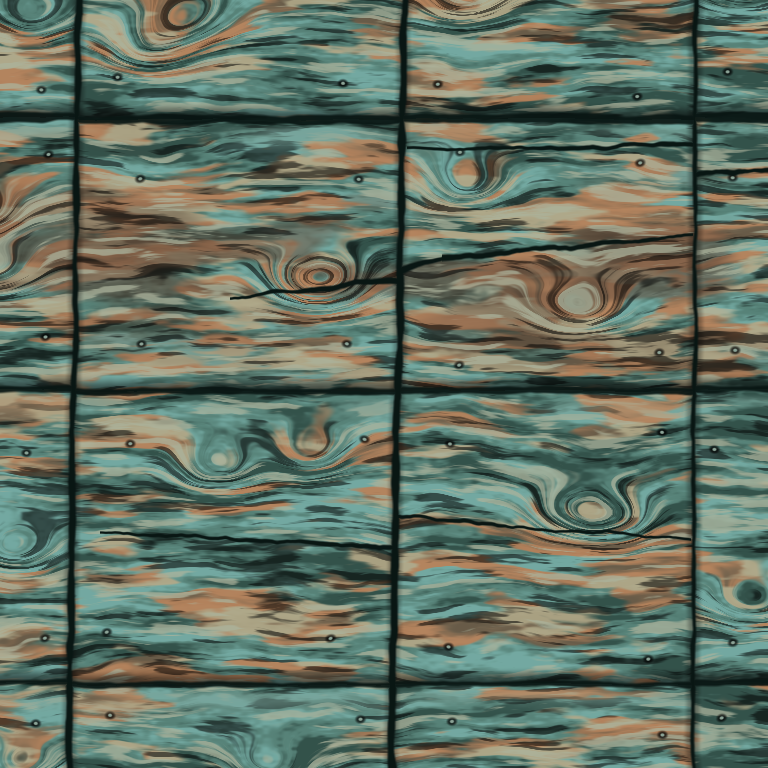
Write a Shadertoy shader that draws this texture.

```glsl
// Weathered teal wooden planks with peeling paint, dark seams, knots and cracks.

float hash(vec2 p) {
    vec3 q = fract(p.xyx * 0.1031);
    q += dot(q, q.yzx + 33.33);
    return fract((q.x + q.y) * q.z);
}

float noise(vec2 p) {
    vec2 i = floor(p), f = fract(p);
    f = f * f * (3.0 - 2.0 * f);
    return mix(mix(hash(i), hash(i + vec2(1, 0)), f.x),
               mix(hash(i + vec2(0, 1)), hash(i + vec2(1, 1)), f.x), f.y);
}

float fbm(vec2 p) {
    float sum = 0.0, amp = 0.54;
    for (int i = 0; i < 4; i++) {
        sum += amp * noise(p);
        p = p * 1.93 + 7.3;
        amp *= 0.5;
    }
    return sum;
}

// Dark split that runs from a to b and widens towards b
float crack(vec2 p, vec2 a, vec2 b, float width) {
    float t = (p.x - a.x) / (b.x - a.x);
    float y = mix(a.y, b.y, t) + (fbm(vec2(p.x * 28.0, a.y * 90.0)) - 0.5) * 0.012;
    float w = width * (0.35 + 0.65 * t) * (0.6 + 0.8 * noise(p * 45.0));
    float inside = step(0.0, t) * step(t, 1.0);
    return inside * (1.0 - smoothstep(w * 0.5, w + 0.0016, abs(p.y - y)));
}

void mainImage(out vec4 fragColor, in vec2 fragCoord) {
    vec2 p = fragCoord / iResolution.xy;
    float soft = 1.0 / iResolution.y + 0.0008;

    // Leaning, ragged seams split the canvas into planks
    vec3 columns = vec3(0.096, 0.518, 0.904) + vec3(0.012, 0.017, 0.003) * (p.y - 0.5)
                 + (fbm(vec2(p.y * 22.0, 3.0)) - 0.5) * 0.007;
    float col = dot(step(columns, vec3(p.x)), vec3(1));
    vec3 rows = vec3(0.109, 0.491, 0.845) + (hash(vec2(col, 9.0)) - 0.5) * 0.008
              + (fbm(vec2(p.x * 16.0, 7.0)) - 0.5) * 0.009;
    float row = dot(step(rows, vec3(p.y)), vec3(1));
    int c = int(col), r = int(row);
    vec2 plank = vec2(col, row);
    vec2 low = vec2(c > 0 ? columns[c - 1] : -0.2, r > 0 ? rows[r - 1] : -0.2);
    vec2 high = vec2(c < 3 ? columns[c] : 1.2, r < 3 ? rows[r] : 1.2);

    // Grain height, lifted into closed rings around knots
    float grainY = p.y + (fbm(p * vec2(5, 9) + plank * 5.0) - 0.5) * 0.05;
    float knots = 0.0;
    for (float k = 0.0; k < 2.0; k++) {
        vec2 spot = vec2(hash(plank + k * 7.1 + 2.0), hash(plank + k * 3.7 + 11.0));
        vec2 d = (p - mix(low, high, 0.2 + 0.6 * spot)) / vec2(0.052, 0.034);
        float bump = exp(-dot(d, d));
        grainY += 0.065 * bump;
        knots += bump;
    }
    vec2 shift = plank * vec2(13.7, 5.3);
    float broad = fbm(vec2(p.x * 6.0, grainY * 30.0) + shift);
    float fine = fbm(vec2(p.x * 11.0, grainY * 95.0) + shift);
    float fleck = noise(p * vec2(110, 240));

    // Paint: dark, middle and light teal
    float tone = 0.5 + (broad - 0.5) * 1.1 + (fine - 0.5) * 1.5 + (fleck - 0.5) * 0.22;
    vec3 color = mix(vec3(0.20, 0.32, 0.29), vec3(0.34, 0.51, 0.47), smoothstep(0.12, 0.48, tone));
    color = mix(color, vec3(0.45, 0.66, 0.63), smoothstep(0.48, 0.85, tone));

    // Bare wood, most of it on the third row up
    float heart = row == 2.0 ? exp(-pow((p.y - 0.65) / 0.11, 2.0)) : 0.0;
    float wear = fbm(vec2(p.x * 8.0, grainY * 44.0) + shift + 31.0) * 0.75
               + fbm(p * vec2(4, 11) + 17.0) * 0.35 + heart * 0.07 + knots * 0.035;
    float bare = smoothstep(0.585, 0.66, wear + (fine - 0.5) * 0.18);
    vec3 wood = mix(vec3(0.43, 0.36, 0.28), vec3(0.73, 0.50, 0.34), smoothstep(0.3, 0.65, fine));
    wood = mix(wood, vec3(0.71, 0.66, 0.53), smoothstep(0.48, 0.62, fbm(p * vec2(12, 50) + 5.0)));
    color = mix(color, wood, bare * 0.9);
    float stain = heart * smoothstep(0.42, 0.62, fbm(p * vec2(6, 22) + 41.0));
    color = mix(color, vec3(0.36, 0.27, 0.21) * (0.6 + 0.8 * fine), stain * 0.6);

    // Pale scratches and thin dark grain lines
    float streak = fbm(vec2(p.x * 14.0, grainY * 120.0) + 63.0);
    color = mix(color, vec3(0.67, 0.70, 0.61), smoothstep(0.59, 0.72, streak) * 0.75);
    color *= 1.0 - 0.55 * smoothstep(0.41, 0.29, streak);

    // Nails near the plank ends
    for (float k = 0.0; k < 4.0; k++) {
        vec2 at = vec2(mod(k, 2.0) * 0.7 + 0.15, floor(k / 2.0) * 0.68 + 0.14);
        at += (vec2(hash(plank + k * 5.0), hash(plank + k * 9.0 + 4.0)) - 0.5) * 0.12;
        float d = length((p - mix(low, high, at)) * vec2(0.8, 1.0));
        color *= 1.0 - 0.7 * smoothstep(0.007, 0.003, d);
        color = mix(color, vec3(0.55, 0.64, 0.59), smoothstep(0.003, 0.001, d));
    }

    // Pale upper lip and shaded lower edge of each plank
    float fromTop = high.y - p.y, fromBottom = p.y - low.y;
    float lip = smoothstep(0.006, 0.014, fromTop) * smoothstep(0.045, 0.02, fromTop);
    color = mix(color, mix(vec3(0.48, 0.63, 0.59), vec3(0.68, 0.58, 0.45), bare), lip * 0.5 * smoothstep(0.3, 0.6, broad));
    color *= 1.0 - 0.5 * smoothstep(0.022, 0.004, fromBottom);

    // Seams and cracks
    vec3 dx = abs(p.x - columns), dy = abs(p.y - rows);
    float rough = 0.65 + 0.7 * noise(p * 38.0);
    vec3 across = smoothstep(vec3(soft), vec3(-soft), dx - vec3(0.0039, 0.0045, 0.0026) * rough);
    vec3 along = smoothstep(vec3(soft), vec3(-soft), dy - vec3(0.0036, 0.0042, 0.0058) * rough);
    float dark = max(max(max(across.x, across.y), across.z), max(max(along.x, along.y), along.z) * 0.93);
    dark = max(dark, crack(p, vec2(0.30, 0.612), vec2(0.518, 0.634), 0.0042));
    dark = max(dark, crack(p, vec2(0.902, 0.694), vec2(0.575, 0.662), 0.0042));
    dark = max(dark, crack(p, vec2(0.575, 0.662), vec2(0.518, 0.646), 0.0055));
    dark = max(dark, crack(p, vec2(0.13, 0.306), vec2(0.512, 0.289), 0.0036));
    dark = max(dark, crack(p, vec2(0.90, 0.297), vec2(0.516, 0.327), 0.0026));
    dark = max(dark, crack(p, vec2(0.53, 0.805), vec2(0.902, 0.811), 0.0030));
    dark = max(dark, crack(p, vec2(1.02, 0.783), vec2(0.906, 0.772), 0.0050));
    color *= 1.0 - 0.3 * smoothstep(0.013, 0.003, min(dx.x, min(dx.y, dx.z)));
    color = mix(color, vec3(0.035, 0.085, 0.075), dark);

    fragColor = vec4(color, 1.0);
}
```
